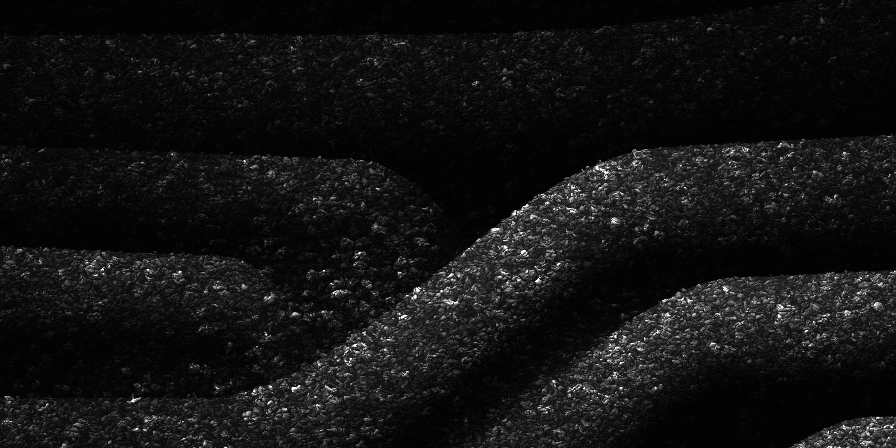
A Shadertoy shader for this texture:

```glsl
// Dark, rounded ridges of coarse stone, lit from above and fading into shadow.
// Ridge crests are height curves painted back to front, shaded by depth below
// the crest; warped cellular noise at three scales supplies the gritty surface.

const int RIDGES = 6;
// Per ridge, back to front: peak light, depth of the lit band, centre and reach of the light.
const float GAIN[RIDGES]  = float[](0.15, 0.25, 0.34, 0.66, 0.68, 0.66);
const float DEPTH[RIDGES] = float[](0.29, 0.20, 0.22, 0.26, 0.25, 0.22);
const float FOCUS[RIDGES] = float[](0.80, 0.70, 0.32, 1.15, 1.65, 1.90);
const float REACH[RIDGES] = float[](0.60, 0.32, 0.34, 0.52, 0.45, 0.50);

const float COARSE_SCALE = 34.0;
const float STONE_SCALE  = 92.0;
const float GRIT_SCALE   = 165.0;
const float EDGE_ROUGH   = 0.003;
const float RIM_LIGHT    = 0.35;
const float FLOOR_LIGHT  = 0.17;
const float TROUGH_LIGHT = 0.24;
const float AMBIENT      = 0.013;
const float BASE_TONE    = 0.11;

vec2 hash2(vec2 p) {
    vec3 q = fract(vec3(p.xyx) * vec3(0.1031, 0.1030, 0.0973));
    q += dot(q, q.yzx + 33.33);
    return fract((q.xx + q.yz) * q.zy);
}

// Brightness of a bed of faceted fragments separated by dark gaps.
float fragments(vec2 p) {
    vec2 cell = floor(p), local = fract(p);
    vec2 nearestOffset = vec2(0.0), nearestId = cell;
    float first = 8.0, second = 8.0;
    for (int j = -1; j <= 1; j++)
    for (int i = -1; i <= 1; i++) {
        vec2 id = cell + vec2(i, j);
        vec2 offset = local - vec2(i, j) - hash2(id);
        float dist = length(offset);
        if (dist < first) {
            second = first;
            first = dist;
            nearestOffset = offset;
            nearestId = id;
        } else {
            second = min(second, dist);
        }
    }
    float gap = smoothstep(-0.1, 0.35, second - first);
    float facet = clamp(0.6 + dot(nearestOffset, vec2(-0.4, 1.0)), 0.0, 1.2);
    float tone = hash2(nearestId + 71.0).x;
    return gap * facet * (0.2 + 1.7 * tone * tone);
}

// Slow drifting variation from layered sines, about -1 to 1.
float drift(vec2 p) {
    return 0.5 * sin(p.x * 1.3 + 2.0 * sin(p.y * 0.9))
         + 0.3 * sin(p.y * 2.3 - p.x * 1.7 + 1.0)
         + 0.2 * sin(p.x * 4.1 + p.y * 3.3);
}

float square(float v) { return v * v; }

// Height of the crest of each ridge.
float crest(int ridge, float x) {
    if (ridge == 0) return 0.923 + 0.11 * square(max(x - 0.95, 0.0));
    if (ridge == 1) return 0.675 - 0.038 * x - 2.4 * square(max(x - 0.78, 0.0));
    if (ridge == 2) return 0.450 - 0.045 * x - 4.4 * square(max(x - 0.50, 0.0));
    if (ridge == 3) return 0.112 + 0.56 * smoothstep(0.45, 1.50, x) + 0.055 * max(x - 1.5, 0.0);
    if (ridge == 4) return -0.06 + 0.44 * smoothstep(0.85, 1.65, x) + 0.05 * max(x - 1.65, 0.0);
    return -0.08 + 0.15 * smoothstep(1.55, 1.95, x);
}

// Approximate distance below the crest, measured across its slope.
float depthBelow(int ridge, vec2 p) {
    const float STEP = 0.004;
    float slope = (crest(ridge, p.x + STEP) - crest(ridge, p.x - STEP)) / (2.0 * STEP);
    return (crest(ridge, p.x) - p.y) / sqrt(1.0 + slope * slope);
}

void mainImage(out vec4 fragColor, in vec2 fragCoord) {
    vec2 p = fragCoord / iResolution.y;
    float pixel = 1.0 / iResolution.y;

    // Surface grain, warped so that the fragments break into irregular shapes.
    vec2 q = p * vec2(1.0, 1.25);
    q += 0.005 * vec2(drift(p * 75.0), drift(p.yx * 83.0 + 5.0));
    float coarse = fragments(q * COARSE_SCALE);
    float stone = fragments(q * STONE_SCALE + 17.0);
    float grit = fragments(q * GRIT_SCALE + 43.0);
    float grain = (0.6 * stone + 0.65 * grit) * (0.6 + 1.3 * coarse);
    grain *= 1.0 + 0.25 * drift(p * 14.0);
    float surface = BASE_TONE + 0.62 * grain + 0.2 * grain * grain;

    // Ridges, each covering those behind it.
    float light = 0.0;
    for (int i = 0; i < RIDGES; i++) {
        // Faint gravel between the ridges, drawn before the ridge in front.
        if (i == 3) {
            vec2 hollow = (p - vec2(0.79, 0.33)) / vec2(0.22, 0.13);
            vec2 foot = (p - vec2(0.48, 0.15)) / vec2(0.32, 0.05);
            float gravel = exp(-dot(hollow, hollow)) + 0.5 * exp(-dot(foot, foot));
            light += FLOOR_LIGHT * gravel * (0.6 + 1.2 * coarse);
        }
        float depth = depthBelow(i, p);
        if (i == 4) {
            light += TROUGH_LIGHT * exp(-abs(depth) * 28.0 - square((p.x - 1.2) / 0.2));
        }
        depth += EDGE_ROUGH * (stone - 0.3);
        float cover = smoothstep(-pixel, pixel, depth);
        float band = smoothstep(-0.03, 0.02, depth) * (1.0 - smoothstep(0.03, DEPTH[i], depth));
        float rim = RIM_LIGHT * exp(-max(depth, 0.0) * 110.0);
        float along = 0.35 + 0.65 * exp(-square((p.x - FOCUS[i]) / REACH[i]));
        // The rounded ends of the two short ridges turn away from the light.
        if (i == 1) along *= 1.0 - 0.75 * smoothstep(0.84, 0.98, p.x);
        if (i == 2) along *= 1.0 - 0.65 * smoothstep(0.54, 0.66, p.x);
        light = mix(light, GAIN[i] * along * (band + rim), cover);
    }

    // Neutral grey with gently compressed highlights.
    float shade = AMBIENT * (0.5 + grain) + light * surface;
    shade = shade / (1.0 + 0.3 * shade);
    fragColor = vec4(vec3(shade), 1.0);
}
```
